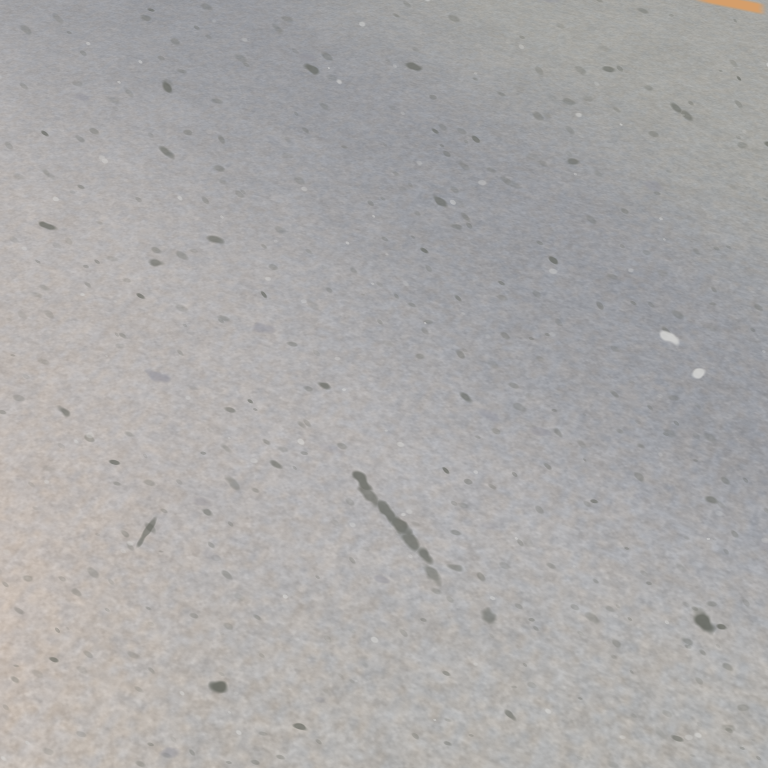
Give the GLSL for this texture, as a Shadertoy shader.

```glsl
// Worn grey asphalt seen at a slant, with a diagonal shade band, grit, stains and pale chips.

float hash(vec2 p) {
    vec3 q = fract(vec3(p.xyx) * 0.1031);
    q += dot(q, q.yzx + 33.33);
    return fract((q.x + q.y) * q.z);
}

float noise(vec2 p) {
    vec2 cell = floor(p), f = fract(p);
    f = f * f * (3.0 - 2.0 * f);
    float low = mix(hash(cell), hash(cell + vec2(1, 0)), f.x);
    float high = mix(hash(cell + vec2(0, 1)), hash(cell + vec2(1, 1)), f.x);
    return mix(low, high, f.y);
}

float fbm(vec2 p) {
    float sum = 0.0, weight = 0.5;
    for (int i = 0; i < 4; i++) {
        sum += weight * noise(p);
        p = mat2(1.6, 1.2, -1.2, 1.6) * p + 17.0;
        weight *= 0.5;
    }
    return sum / 0.9375;
}

vec2 rotate(vec2 p, float angle) {
    float c = cos(angle), s = sin(angle);
    return vec2(c * p.x + s * p.y, c * p.y - s * p.x);
}

// Soft, slightly ragged ellipse: 1 inside, 0 outside
float blob(vec2 p, vec2 center, vec2 radius, float angle) {
    float d = length(rotate(p - center, angle) / radius);
    d += 0.7 * (noise(p * 110.0) - 0.5);
    return 1.0 - smoothstep(0.55, 1.25, d);
}

// Random flecks on a jittered grid; share is the chance that a cell holds one
float flecks(vec2 p, float cells, float share, vec2 radius, float angle, float seed) {
    vec2 home = floor(p * cells);
    float cover = 0.0;
    for (int y = -1; y <= 1; y++)
    for (int x = -1; x <= 1; x++) {
        vec2 cell = home + vec2(x, y), key = cell + seed;
        if (hash(key) > share) continue;
        vec2 center = (cell + vec2(hash(key + 31.7), hash(key + 57.3))) / cells;
        float size = mix(0.5, 1.2, hash(key + 83.1));
        float turn = angle + 0.7 * (hash(key + 12.9) - 0.5);
        float strength = mix(0.3, 1.0, hash(key + 45.6));
        cover = max(cover, strength * blob(p, center, radius * size, turn));
    }
    return cover;
}

// Broad light: pale foreground, bluish shade band, greenish far side
vec3 roadLight(vec2 p) {
    float d = (p.y - 1.16 + 0.66 * p.x) * 0.83 + 0.08 * (fbm(p * 4.0) - 0.5);
    vec3 near = mix(vec3(0.685, 0.682, 0.688), vec3(0.69, 0.685, 0.675), smoothstep(0.4, 0.0, p.y));
    float glow = exp(-3.0 * length((p - vec2(-0.03, 0.2)) * vec2(1.3, 0.75)));
    near = mix(near, vec3(0.79, 0.745, 0.71), glow);
    vec3 color = mix(near, vec3(0.598, 0.602, 0.617), smoothstep(-0.36, 0.0, d));
    return mix(color, vec3(0.645, 0.645, 0.632), smoothstep(0.02, 0.26, d));
}

// Grit that shrinks and smears with distance
vec3 grit(vec2 p) {
    float depth = 1.0 / (2.0 - p.y);
    vec2 ground = rotate(vec2((p.x - 0.5) * depth, 2.0 * depth), -0.45);
    float coarse = fbm(ground * vec2(170.0, 250.0)) - 0.5;
    float fine = noise(ground * vec2(400.0, 480.0) + 9.0) - 0.5;
    float patches = fbm(ground * vec2(28.0, 50.0) + 4.0) - 0.5;
    float tint = noise(ground * 150.0 + 70.0) - 0.5;
    float contrast = mix(1.15, 0.55, p.y);
    float tone = contrast * (0.11 * coarse + 0.05 * fine) + 0.035 * patches;
    return vec3(tone) + 0.022 * contrast * tint * vec3(1.0, 0.1, -1.0);
}

// Trail of dark stains running down to the right, plus a few single spots
float stains(vec2 p) {
    float cover = 0.0;
    for (int i = 0; i < 7; i++) {
        float t = float(i) / 6.0, r = hash(vec2(i, 6));
        vec2 center = mix(vec2(0.465, 0.374), vec2(0.567, 0.255), t);
        center.x += 0.014 * (r - 0.5);
        cover = max(cover, mix(0.55, 0.9, r) * blob(p, center, vec2(0.017, 0.007), -0.85));
    }
    cover = max(cover, 0.6 * blob(p, vec2(0.637, 0.197), vec2(0.013, 0.008), -0.6));
    cover = max(cover, blob(p, vec2(0.914, 0.193), vec2(0.017, 0.009), -0.8));
    cover = max(cover, blob(p, vec2(0.284, 0.106), vec2(0.011, 0.009), 0.0));
    cover = max(cover, 0.7 * blob(p, vec2(0.191, 0.307), vec2(0.022, 0.004), 1.0));
    return max(cover, 0.8 * blob(p, vec2(0.064, 0.705), vec2(0.014, 0.004), -0.3));
}

void mainImage(out vec4 fragColor, in vec2 fragCoord) {
    vec2 p = fragCoord / iResolution.xy;
    vec3 stainColor = vec3(0.37, 0.38, 0.35), chipColor = vec3(0.86, 0.86, 0.85);
    vec3 color = roadLight(p) + grit(p);

    // Small pits, faint smudges and stains
    color = mix(color, stainColor, 0.65 * flecks(p, 17.0, 0.22, vec2(0.009, 0.004), -0.5, 3.0));
    color = mix(color, stainColor, 0.32 * flecks(p, 38.0, 0.25, vec2(0.007, 0.0035), -0.5, 140.0));
    color = mix(color, vec3(0.54, 0.54, 0.58), 0.5 * flecks(p, 9.0, 0.2, vec2(0.014, 0.006), -0.2, 260.0));
    color = mix(color, stainColor, 0.8 * stains(p));

    // Pale chips and bright specks
    color = mix(color, chipColor, 0.55 * flecks(p, 30.0, 0.12, vec2(0.0045, 0.003), -0.4, 390.0));
    float chips = max(blob(p, vec2(0.872, 0.56), vec2(0.014, 0.006), -0.5),
                      blob(p, vec2(0.91, 0.514), vec2(0.008, 0.006), 0.0));
    color = mix(color, chipColor, 0.75 * chips);

    // Painted stripe at the far corner
    float stripe = abs(p.y - 0.997 + 0.2 * (p.x - 0.95));
    float paint = (1.0 - smoothstep(0.004, 0.009, stripe)) * smoothstep(0.895, 0.925, p.x)
                * (1.0 - smoothstep(0.985, 1.0, p.x));
    color = mix(color, vec3(0.83, 0.62, 0.42), paint);

    fragColor = vec4(clamp(color, 0.0, 1.0), 1.0);
}
```
